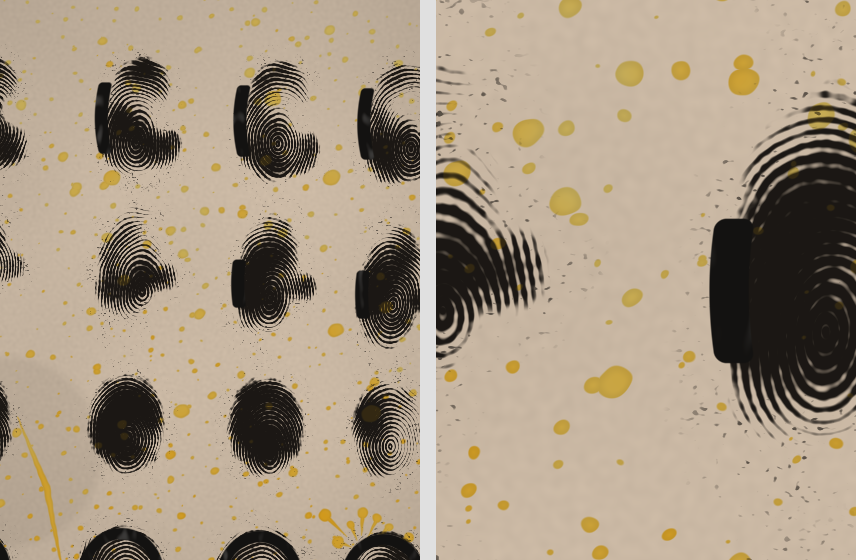
Left, the full canvas; right, a detail of the centre.
A Shadertoy shader for this pattern:

```glsl
// Rows of black inked thumbprints on warm paper, spattered with yellow paint.

vec2 hash2(vec2 p) {
    p = vec2(dot(p, vec2(127.1, 311.7)), dot(p, vec2(269.5, 183.3)));
    return fract(sin(p) * 43758.5);
}

float gradientNoise(vec2 p) {
    vec2 i = floor(p), f = fract(p), u = f * f * (3.0 - 2.0 * f);
    vec2 o = vec2(1, 0);
    float a = dot(hash2(i) * 2.0 - 1.0, f);
    float b = dot(hash2(i + o.xy) * 2.0 - 1.0, f - o.xy);
    float c = dot(hash2(i + o.yx) * 2.0 - 1.0, f - o.yx);
    float d = dot(hash2(i + o.xx) * 2.0 - 1.0, f - o.xx);
    return mix(mix(a, b, u.x), mix(c, d, u.x), u.y);
}

float ellipse(vec2 p, vec2 r) { return (length(p / r) - 1.0) * min(r.x, r.y); }

float capsule(vec2 p, vec2 a, vec2 b, float ra, float rb) {
    vec2 ab = b - a;
    float h = clamp(dot(p - a, ab) / dot(ab, ab), 0.0, 1.0);
    return length(p - a - ab * h) - mix(ra, rb, h);
}

float smoothMin(float a, float b, float k) {
    float h = max(k - abs(a - b), 0.0) / k;
    return min(a, b) - h * h * k * 0.25;
}

// Outline of a print; each row has its own form
float printShape(vec2 q, int row) {
    if (row == 0) {
        float tip = capsule(q, vec2(0.04, -0.44), vec2(-0.12, 0.25), 0.37, 0.38);
        float heel = capsule(q, vec2(-0.1, 0.43), vec2(0.24, 0.42), 0.38, 0.32);
        return max(smoothMin(tip, heel, 0.08), 0.23 - length(q - vec2(0.42, -0.04)));
    }
    if (row == 1) {
        float pad = ellipse(q + vec2(0.07 + 0.13 * q.y, 0), vec2(0.4, 0.82));
        return smoothMin(pad, capsule(q, vec2(0, 0.12), vec2(0.43, 0.12), 0.2, 0.17), 0.1);
    }
    return row == 2 ? ellipse(q, vec2(0.5, 0.65)) : ellipse(q, vec2(0.62, 0.7));
}

// Returns ink coverage and glossy solid edge
vec2 thumbprint(vec2 q, int row, int col, float px) {
    vec2 seed = vec2(row * 7 + 3, col * 11 + 5);
    float d = printShape(q, row) + 0.07 * gradientNoise(q * 5.0 + seed)
            + 0.05 * gradientNoise(q * 22.0 + seed);

    // Whorled ridges around an off-centre core
    vec2 m = q - vec2(0.05, 0.25) - 0.2 * (hash2(seed) - 0.5);
    float whorl = length(m * vec2(1.2, 0.8)) + 0.09 * gradientNoise(q * 2.5 + seed);
    float ridge = sin(whorl * 125.0);

    // Uneven pressure, dry patches and a fading lower edge
    float fill = 0.7 + 1.5 * gradientNoise(q * 2.1 + seed) + 0.6 * gradientNoise(q * 24.0);
    fill -= 0.8 * smoothstep(-0.16, 0.06, d);
    if (row < 3) fill -= 0.7 * smoothstep(0.4, 0.85, q.y);
    if (row == 0) fill -= 0.5 * float(col) * exp(-9.0 * dot(q - vec2(0.1, -0.3), q - vec2(0.1, -0.3)));
    if (row == 1 && col < 2) fill -= 0.35 + 0.5 * smoothstep(0.0, -0.7, q.y);
    if (row == 2) fill += col == 3 ? -0.9 * smoothstep(-0.25, 0.2, q.x) : 0.25;
    if (row == 3) fill -= 0.45;
    float ink = smoothstep(-0.4, 0.45, ridge * 0.6 + fill) * smoothstep(0.03 + px, -0.02, d);

    // Loose dry specks and smudge outside the outline
    float speck = gradientNoise(q * vec2(30, 45) + seed) + 0.4 * gradientNoise(q * 4.0 + seed);
    ink = max(ink, 0.65 * smoothstep(0.28, 0.5, speck) * smoothstep(0.3, 0.0, d));

    // Thick ink pressed out at the side, or around the top arch
    float strip = 1.0;
    if (row < 2 && col > row) {
        vec2 s = q + (row == 0 ? vec2(0.51, 0) : vec2(0.46, -0.07));
        s.x -= 0.25 * s.y * s.y;
        strip = length(max(abs(s) - vec2(0.04, row == 0 ? 0.44 : 0.28), 0.0)) - 0.05;
    }
    if (row == 3) strip = max(abs(ellipse(q, vec2(0.6, 0.68)) + 0.07) - 0.07, q.y - 0.2);
    return vec2(ink, smoothstep(px, -px, strip));
}

// Scattered round drops in three sizes, with a fan of tailed splashes
float paintDistance(vec2 p) {
    float d = 1.0, cell = 0.8;
    for (int k = 0; k < 3; k++) {
        vec2 g = mat2(0.88, 0.47, -0.47, 0.88) * p / cell + float(k) * 17.3;
        vec2 id = floor(g), h = hash2(id), s = hash2(id + 41.0);
        float r = 0.03 + 0.12 * s.x * s.x;
        if (s.y < 0.62) d = min(d, cell * ellipse(fract(g) - 0.2 - 0.6 * h, r * vec2(1.15, 0.95)));
        cell *= 0.58;
    }
    for (int k = 0; k < 7; k++) {
        vec2 h = hash2(vec2(k, 9));
        float a = 3.5 + 0.42 * float(k);
        vec2 o = vec2(4.95, 7.55), head = o + (0.3 + 0.7 * h.x) * vec2(cos(a), sin(a));
        d = min(d, length(head - p) - 0.05 - 0.04 * h.y);
        d = min(d, capsule(p, head, mix(head, o, 0.6), 0.035, 0.004));
    }
    vec2 belly = vec2(0.64, 6.68);
    d = min(d, capsule(p, vec2(0.24, 5.72), belly, 0.006, 0.05));
    return min(d, capsule(p, belly, vec2(0.84, 7.75), 0.05, 0.01));
}

void mainImage(out vec4 fragColor, in vec2 fragCoord) {
    float px = 7.68 / iResolution.y;
    vec2 p = vec2(fragCoord.x, iResolution.y - fragCoord.y) * px;

    // Paper with grain, soft falloff and a cast shadow
    vec3 color = vec3(0.795, 0.725, 0.645) * (1.0 + 0.035 * gradientNoise(p * 18.0) + 0.04 * gradientNoise(p * 0.6));
    color *= 1.0 - 0.008 * dot(p - vec2(3, 4), p - vec2(3, 4)) * 0.5;
    color *= 1.0 - 0.05 * smoothstep(0.1, -0.1, length(p - vec2(0.1, 6.2)) - 1.3);

    // Yellow paint, deeper toward the lower right
    float drop = paintDistance(p + 0.02 * gradientNoise(p * 9.0));
    float paint = smoothstep(px, -px, drop);
    float tint = clamp(0.3 + 0.1 * (p.y - 3.0) + gradientNoise(p * 1.7), 0.0, 1.0);
    vec3 yellow = mix(vec3(0.77, 0.67, 0.32), vec3(0.82, 0.59, 0.07), tint);
    color = mix(color, yellow * (0.94 + 0.06 * smoothstep(0.0, -0.04, drop)), paint * 0.92);

    // Four by four prints, columns closing up to the right
    vec2 ink = vec2(0);
    for (int row = 0; row < 4; row++)
    for (int col = 0; col < 4; col++) {
        float i = float(col), j = float(row);
        vec2 center = vec2(-0.2 + 2.2 * i - 0.1 * i * i - 0.08 * j, 1.58 + 2.1 * j + 0.04 * i);
        if (row == 1) center.y += 0.11 * i - 0.16;
        vec2 q = p - center;
        if (dot(q, q) < 1.4) ink = max(ink, thumbprint(q, row, col, px));
    }
    vec3 black = vec3(0.085, 0.072, 0.06) + 0.06 * paint * vec3(1.6, 1.2, 0.1);
    color = mix(color, black, ink.x * 0.97);
    float sheen = smoothstep(0.1, 0.5, gradientNoise(p * vec2(9, 4)));
    color = mix(color, vec3(0.075, 0.07, 0.065) + 0.16 * sheen, ink.y);
    fragColor = vec4(color, 1.0);
}
```
